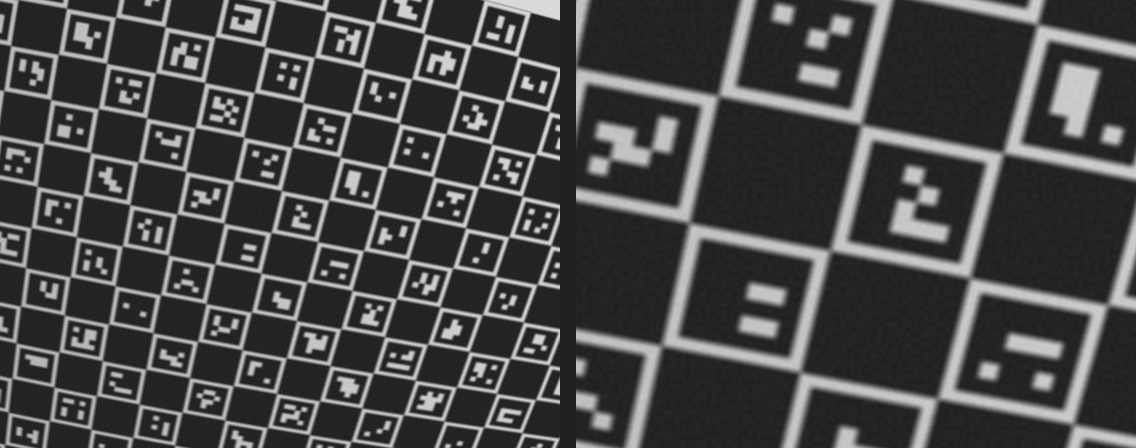
Left: the whole. Right: its middle third, enlarged.
Give the GLSL for this pattern, as a WebGL 1 fragment shader.

```glsl
precision highp float;
// Tilted checkerboard of square binary markers, seen through a slightly barrel-shaped lens.

uniform vec2 u_resolution;

// Board placement: half-heights from the centre, y down
const vec2 BOARD_ORIGIN = vec2(-1.1484, -0.6966);   // centre of cell (0, 0)
const vec2 COLUMN_STEP = vec2(0.2240, 0.0442);
const vec2 ROW_STEP = vec2(-0.0496, 0.1986);
const vec2 PERSPECTIVE = vec2(0.0051, 0.0178);      // depth gained per column and row
const float BARREL = 0.02;
const float BOARD_TOP = -3.5;                       // row at which the print ends

// Marker layout, in cells
const float FRAME_WIDTH = 0.098;
const float BIT_SIZE = 0.133;
const float BIT_FILL = 0.43;
const float SEED = 3.7;

// Focus and tones
const float BLUR_TOP = 0.026;
const float BLUR_BOTTOM = 0.042;
const float INK = 0.138;
const float WHITE = 0.775;
const float PAPER = 0.85;
const float LIGHT_SLOPE = 0.045;
const float GRAIN_SCALE = 130.0;
const float GRAIN_AMOUNT = 0.025;

float cross2(vec2 a, vec2 b) {
  return a.x * b.y - a.y * b.x;
}

float hash(vec2 p) {
  vec3 q = fract(vec3(p.xyx) * 0.1031);
  q += dot(q, q.yzx + 33.33);
  return fract((q.x + q.y) * q.z);
}

vec2 gradientAt(vec2 lattice) {
  float angle = 6.2832 * hash(lattice + 71.0);
  return vec2(cos(angle), sin(angle));
}

float gradientNoise(vec2 p) {
  vec2 i = floor(p);
  vec2 f = p - i;
  vec2 w = f * f * f * (f * (f * 6.0 - 15.0) + 10.0);
  vec2 e = vec2(1.0, 0.0);
  float low = mix(dot(gradientAt(i), f), dot(gradientAt(i + e), f - e), w.x);
  float high = mix(dot(gradientAt(i + e.yx), f - e.yx), dot(gradientAt(i + 1.0), f - 1.0), w.x);
  return mix(low, high, w.y);
}

// Soft coverage of a centred square
float square(vec2 p, float halfSize, float blur) {
  vec2 edge = smoothstep(-blur, blur, halfSize - abs(p));
  return edge.x * edge.y;
}

// Undo the lens bend, then solve the perspective for board coordinates
vec2 boardCoords(vec2 p) {
  vec2 q = p * (1.0 + BARREL * dot(p, p));
  vec2 u = COLUMN_STEP - PERSPECTIVE.x * q;
  vec2 v = ROW_STEP - PERSPECTIVE.y * q;
  vec2 r = q - BOARD_ORIGIN;
  return vec2(cross2(r, v), cross2(u, r)) / cross2(u, v);
}

// Random 4 x 4 code; neighbouring bits join without a seam
float codeBits(vec2 local, vec2 cell, float blur) {
  float bits = 0.0;
  for (int row = 0; row < 4; row++) {
    for (int col = 0; col < 4; col++) {
      vec2 slot = vec2(float(col), float(row));
      float lit = step(hash(cell * 7.0 + slot + 50.0 + SEED), BIT_FILL);
      bits += lit * square(local - (slot - 1.5) * BIT_SIZE, 0.5 * BIT_SIZE, blur);
    }
  }
  return bits;
}

// White share of the board: checker cells, inked centres, code bits
float boardPattern(vec2 board, float blur) {
  vec2 cell = floor(board + 0.5);
  vec2 local = board - cell;
  float parity = 1.0 - 2.0 * mod(cell.x + cell.y, 2.0);
  vec2 depth = 0.5 - abs(local);
  vec2 wave = 2.0 * smoothstep(-blur, blur, depth) - 1.0;
  float white = 0.5 + 0.5 * parity * wave.x * wave.y;
  if (parity > 0.0) {
    white -= square(local, 0.5 - FRAME_WIDTH, blur);
    white += codeBits(local, cell, blur);
  }
  return clamp(white, 0.0, 1.0);
}

void main() {
  vec2 p = (2.0 * gl_FragCoord.xy - u_resolution) / u_resolution.y;
  p.y = -p.y;
  vec2 board = boardCoords(p);

  float pixel = 5.0 / u_resolution.y;               // about half a pixel, in cells
  float blur = mix(BLUR_TOP, BLUR_BOTTOM, 0.5 + 0.5 * p.y) + pixel;

  float light = LIGHT_SLOPE * (p.x - 0.3 * p.y);
  float tone = mix(INK, WHITE + light, boardPattern(board, blur));
  tone = mix(PAPER, tone, smoothstep(-blur, blur, board.y - BOARD_TOP));
  tone += GRAIN_AMOUNT * gradientNoise(p * GRAIN_SCALE);

  gl_FragColor = vec4(vec3(tone), 1.0);
}
```
